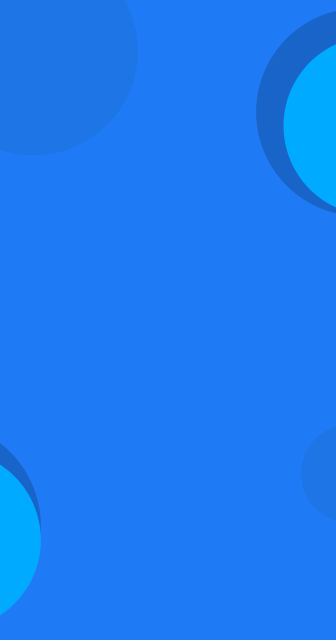
Reproduce this background procedurally as a WebGL 2 fragment shader.

```glsl
#version 300 es
precision highp float;
// Flat blue background with overlapping discs cut off by the left and right edges.
// Each disc is a circle distance function with a smoothed rim, painted back to
// front; lengths are in canvas heights and discs are anchored to their side.

uniform vec2 u_resolution;
out vec4 fragColor;

// Coverage of a disc, smoothed over about one pixel.
float disc(vec2 p, vec2 center, float radius) {
    float signedDistance = length(p - center) - radius;
    return clamp(0.5 - signedDistance * u_resolution.y, 0.0, 1.0);
}

void main() {
    vec2 fromLeft = gl_FragCoord.xy / u_resolution.y;
    vec2 fromRight = fromLeft - vec2(u_resolution.x / u_resolution.y, 0.0);

    vec3 faintBlue = vec3(0.118, 0.459, 0.898);
    vec3 shadowBlue = vec3(0.098, 0.392, 0.790);
    vec3 brightCyan = vec3(0.0, 0.667, 1.0);
    vec3 color = vec3(0.122, 0.482, 0.961);

    // Faint discs: upper left and lower right
    color = mix(color, faintBlue, disc(fromLeft, vec2(0.0521, 0.9206), 0.1634));
    color = mix(color, faintBlue, disc(fromRight, vec2(0.0221, 0.2598), 0.0768));

    // Upper right: cyan disc over a larger dark one
    color = mix(color, shadowBlue, disc(fromRight, vec2(0.0378, 0.8249), 0.1626));
    color = mix(color, brightCyan, disc(fromRight, vec2(0.0582, 0.8034), 0.1402));

    // Lower left: the same pair, leaving a thin dark crescent
    color = mix(color, shadowBlue, disc(fromLeft, vec2(-0.0990, 0.1784), 0.1628));
    color = mix(color, brightCyan, disc(fromLeft, vec2(-0.0768, 0.1563), 0.1406));

    fragColor = vec4(color, 1.0);
}
```
